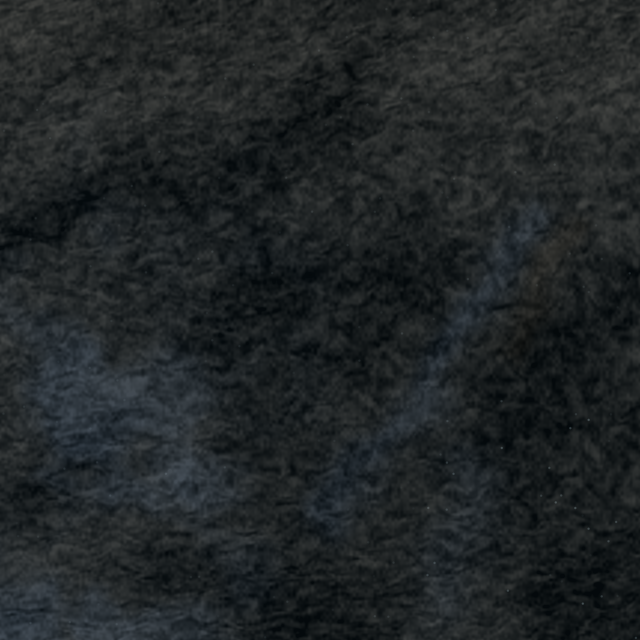
Reproduce this texture procedurally as a three.js fragment shader.

```glsl
// Dark weathered hide: fine slanted wrinkles, diagonal shadows, dusty blue scuffs and faint specks.
varying vec2 vUv;

const vec3 SHADOW = vec3(0.038, 0.058, 0.066);
const vec3 WORN = vec3(0.236, 0.245, 0.240);
const vec3 BLUE_DUST = vec3(0.006, 0.030, 0.066);
const vec3 RUST = vec3(0.030, 0.010, -0.010);
const vec3 SPECK = vec3(0.22, 0.25, 0.26);

float hash(vec2 p) {
  vec3 q = fract(vec3(p.xyx) * 0.1031);
  q += dot(q, q.yzx + 33.33);
  return fract((q.x + q.y) * q.z);
}

float noise(vec2 p) {
  vec2 cell = floor(p);
  vec2 f = fract(p);
  vec2 w = f * f * (3.0 - 2.0 * f);
  float low = mix(hash(cell), hash(cell + vec2(1.0, 0.0)), w.x);
  float high = mix(hash(cell + vec2(0.0, 1.0)), hash(cell + vec2(1.0)), w.x);
  return mix(low, high, w.y);
}

float fbm(vec2 p) {
  float sum = 0.0;
  float gain = 0.533;
  for (int i = 0; i < 4; i++) {
    sum += gain * noise(p);
    p = mat2(1.6, 0.5, -0.5, 1.6) * p + 17.3;
    gain *= 0.5;
  }
  return sum;
}

// Coordinates along and across a direction.
vec2 align(vec2 p, float angle) {
  vec2 dir = vec2(cos(angle), sin(angle));
  return vec2(dot(p, dir), dot(p, vec2(-dir.y, dir.x)));
}

// Soft stroke from a to b, one on its axis and fading to zero.
float stroke(vec2 p, vec2 a, vec2 b, float radius) {
  vec2 ab = b - a;
  float t = clamp(dot(p - a, ab) / dot(ab, ab), 0.0, 1.0);
  float d = length(p - a - ab * t) / radius;
  return exp(-d * d);
}

// Short creases drawn out along the grain, broken by small upright flecks.
float wrinkles(vec2 p, float angle) {
  vec2 bend = vec2(noise(p * 30.0), noise(p * 34.0 + 40.0)) - 0.5;
  vec2 q = align(p + bend * 0.014, angle);
  float coarse = noise(q * vec2(50.0, 112.0));
  float medium = noise(q * vec2(95.0, 180.0) + 31.0);
  float fine = noise(p * vec2(215.0, 170.0) + 73.0);
  return coarse * 0.40 + medium * 0.34 + fine * 0.26 - 0.5;
}

// Sparse tiny round flecks, one candidate per cell.
float specks(vec2 p, float count, float share) {
  vec2 cell = floor(p * count);
  vec2 centre = 0.3 + 0.4 * vec2(hash(cell + 5.0), hash(cell + 91.0));
  float d = length(fract(p * count) - centre);
  float strength = hash(cell + 47.0);
  return step(1.0 - share, hash(cell)) * strength * smoothstep(0.28, 0.04, d);
}

// Large areas of light and dark.
float shading(vec2 p) {
  float tone = 0.42 + 0.80 * (fbm(align(p, 0.5) * vec2(5.0, 11.0) + 3.0) - 0.5);
  tone += 0.12 * smoothstep(0.55, 1.0, p.y);
  tone += 0.09 * smoothstep(0.4, 0.0, p.x);
  tone -= 0.22 * stroke(p, vec2(0.0, 0.62), vec2(0.55, 0.86), 0.045);
  tone -= 0.19 * stroke(p, vec2(0.36, 0.48), vec2(0.66, 0.60), 0.10);
  tone -= 0.22 * stroke(p, vec2(0.28, 0.08), vec2(0.55, 0.03), 0.10);
  tone -= 0.28 * stroke(p, vec2(0.97, 0.0), vec2(0.88, 0.38), 0.14);
  return tone;
}

// Bluish bloom: broad on the lower left, a slanted scuff on the right.
float blueDust(vec2 p) {
  float cloud = smoothstep(0.38, 0.66, fbm(p * vec2(7.5, 8.0) + 12.0));
  float lowerLeft = smoothstep(0.60, 0.1, p.x) * smoothstep(0.95, 0.4, p.y);
  float scuff = stroke(p, vec2(0.51, 0.20), vec2(0.66, 0.37), 0.032);
  scuff = max(scuff, stroke(p, vec2(0.66, 0.37), vec2(0.83, 0.66), 0.028));
  float trail = stroke(p, vec2(0.70, 0.05), vec2(0.74, 0.25), 0.05);
  float spot = stroke(p, vec2(0.31, 0.24), vec2(0.35, 0.245), 0.03);
  float patches = lowerLeft * (0.12 + 0.88 * cloud);
  return clamp(patches + scuff * 0.75 + trail * 0.45 + spot * 0.7, 0.0, 1.0);
}

void main() {
  vec2 p = vUv;
  vec2 ragged = p + 0.07 * (vec2(fbm(p * 14.0), fbm(p * 14.0 + 60.0)) - 0.5);
  float angle = mix(0.06, 0.32, smoothstep(0.1, 0.9, p.y));

  float blue = blueDust(ragged);
  float grain = wrinkles(p, angle);
  float tone = shading(ragged) + grain * 1.22 + blue * 0.14;
  vec3 color = mix(SHADOW, WORN, clamp(tone, -0.12, 1.1));

  // Tints sit on the raised grain more than in the creases.
  color += BLUE_DUST * blue * (0.85 + grain);
  float rust = stroke(ragged, vec2(0.80, 0.44), vec2(0.88, 0.63), 0.025);
  color += RUST * (rust * 0.55 + 0.18 * smoothstep(0.6, 1.0, p.y));

  float fleckArea = 0.3 + 0.7 * smoothstep(0.5, 0.9, p.x) * smoothstep(0.7, 0.2, p.y);
  color += SPECK * specks(p, 95.0, 0.03) * fleckArea;
  gl_FragColor = vec4(color, 1.0);
}
```
